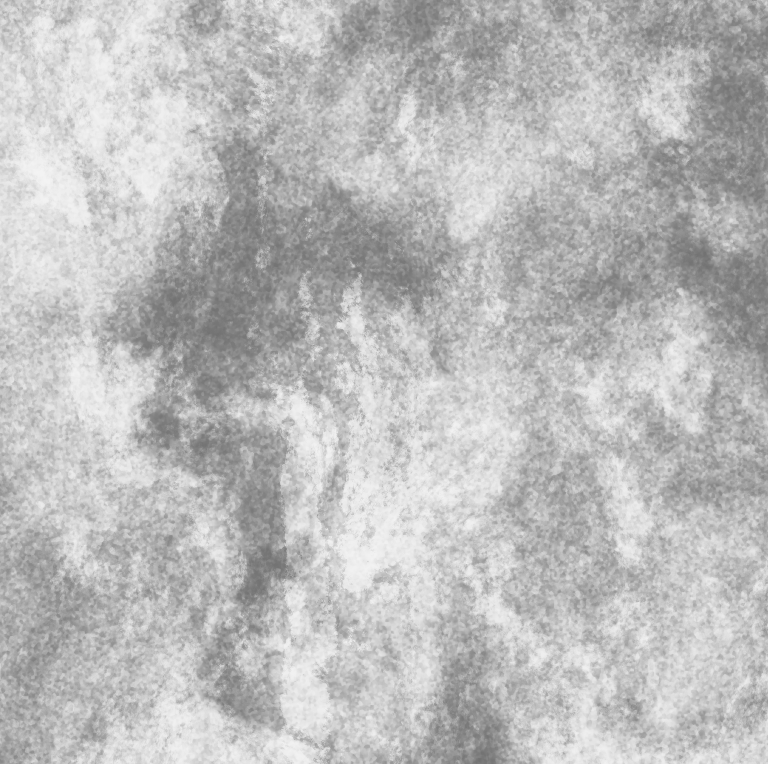
Reproduce this texture procedurally as a WebGL 2 fragment shader.

```glsl
#version 300 es
precision highp float;

uniform vec2 u_resolution;
out vec4 fragColor;

vec3 hash3(vec2 cell) {
    vec3 h = fract(cell.xyx * vec3(0.1031, 0.1030, 0.0973));
    h += dot(h, h.yzx + 33.33);
    return fract((h.xxy + h.yzz) * h.zyx);
}

// Soft cellular noise: random cell values blended by distance, centred on zero
float cellNoise(vec2 p) {
    vec2 base = floor(p);
    float sum = 0.0, total = 0.0;
    for (int y = -1; y <= 1; y++) {
        for (int x = -1; x <= 1; x++) {
            vec2 cell = base + vec2(x, y);
            vec3 h = hash3(cell + 200.0);
            vec2 d = cell + h.xy - p;
            float weight = exp(-5.0 * dot(d, d));
            sum += weight * (h.z - 0.5);
            total += weight;
        }
    }
    return sum / total;
}

// Octaves of cellular noise, rotated and doubled at each step
float layeredNoise(vec2 p, float roughness) {
    float sum = 0.0, amplitude = 1.0;
    for (int i = 0; i < 6; i++) {
        sum += amplitude * cellNoise(p);
        p = mat2(1.6, 1.2, -1.2, 1.6) * p + 7.3;
        amplitude *= roughness;
    }
    return sum;
}

// Narrow vertical runs, gathered in a band and broken up by wear
float drips(vec2 p, float wear) {
    float wobble = 0.004 * sin(p.y * 23.0) + 0.003 * sin(p.y * 51.0 + 2.0);
    float runs = cellNoise(vec2((p.x + wobble) * 24.0, p.y * 3.2 + 4.0));
    runs += 0.5 * cellNoise(vec2((p.x + wobble) * 60.0, p.y * 7.0));
    float offset = (p.x - 0.43) / 0.15;
    float band = 0.12 + 0.88 * exp(-offset * offset);
    return band * smoothstep(0.06, 0.34, runs + 0.5 * wear);
}

void main() {
    vec2 p = gl_FragCoord.xy / u_resolution.y;

    // Gentle warp and a slight vertical stretch
    vec2 q = p + 0.018 * vec2(sin(p.y * 13.0 + 2.0 * sin(p.x * 9.0)),
                              sin(p.x * 15.0 + 2.0 * sin(p.y * 8.0)));
    q *= vec2(1.1, 0.9);

    float wear = layeredNoise(q * 38.0 + 11.0, 0.75);
    float clouds = layeredNoise(q * 4.2 + 3.0, 0.6);
    float stains = layeredNoise(q * 5.0 + 27.0, 0.58) + 0.12 * wear;
    float scuffs = layeredNoise(q * 6.5 + 51.0, 0.62) + 0.2 * wear;

    // Broad plaster tones, ragged dark stains and pale worn patches
    float tone = 0.735 + 0.27 * clouds + 0.07 * wear;
    tone -= 0.15 * smoothstep(0.02, 0.3, stains);
    tone += 0.13 * smoothstep(0.08, 0.4, scuffs);
    tone += 0.17 * drips(p, wear);

    // Small chipped flecks
    float flecks = cellNoise(p * vec2(105.0, 85.0) + 19.0);
    tone += 0.07 * smoothstep(0.22, 0.36, flecks + 0.15 * scuffs);

    // Fine grain
    tone += 0.17 * cellNoise(p * 270.0) + 0.08 * cellNoise(p * 140.0 + 5.0);

    // Soft limits for shadows and highlights
    tone = 0.69 + 0.27 * tanh((tone - 0.69) / 0.25);
    fragColor = vec4(vec3(tone), 1.0);
}
```
